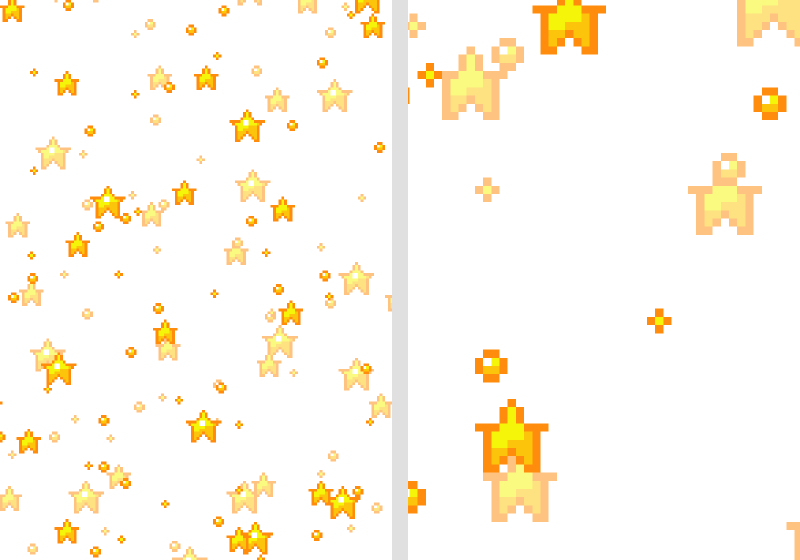
Left, the full canvas; right, a detail of the centre.
Write a WebGL 1 fragment shader that draws this pattern.

```glsl
precision highp float;
// Blocky golden stars, beads and sparkles scattered on white.
// Each kind of sprite lives on its own jittered grid of coarse blocks;
// a pale set of layers is drawn first, a saturated set over it.
uniform vec2 u_resolution;

const vec3 ORANGE = vec3(1.0, 0.55, 0.05);
const vec3 GOLD = vec3(0.99, 0.77, 0.04);
const vec3 YELLOW = vec3(0.96, 0.96, 0.04);
const vec3 WHITE = vec3(1.0);

float hash(vec2 p, float seed) {
  return fract(sin(dot(p, vec2(127.1, 311.7)) + seed * 74.7) * 43758.5453);
}

// Star silhouette; arm is the row of the side tips and scales all the rest.
float starMask(float x, float row, float arm) {
  float halfWidth = row < arm ? floor((row + 1.0) * 0.5)
                              : max(3.0 * arm - 2.0 - row, arm);
  float notch = row - 2.0 * arm;
  bool inside = row >= 0.0 && row < 3.0 * arm
             && abs(x) <= halfWidth && abs(x) >= notch;
  return inside ? 1.0 : 0.0;
}

// Orange rim, yellow lit side, gold shaded side, white glint on large stars.
vec4 star(vec2 d, float arm) {
  float row = floor(1.5 * arm) - d.y;
  float mask = starMask(d.x, row, arm);
  float core = starMask(d.x - 1.0, row, arm) * starMask(d.x + 1.0, row, arm)
             * starMask(d.x, row - 1.0, arm) * starMask(d.x, row + 1.0, arm);
  vec3 color = ORANGE;
  if (core > 0.5) color = row + 0.4 * d.x < 1.6 * arm ? YELLOW : GOLD;
  vec2 glint = abs(vec2(d.x + 0.5, row - arm - 0.5));
  if (arm > 3.5 && max(glint.x, glint.y) < 0.6) color = WHITE;
  return vec4(color, mask);
}

// Four blocks wide with clipped corners and a lit upper left.
vec4 bead(vec2 d) {
  vec2 q = abs(d - 0.5);
  vec3 color = ORANGE;
  if (max(q.x, q.y) < 1.0) {
    color = d.x < 0.5 && d.y > 0.5 ? WHITE : (d.y > 0.5 ? YELLOW : GOLD);
  }
  return vec4(color, max(q.x, q.y) < 2.0 && q.x + q.y < 2.5 ? 1.0 : 0.0);
}

// A five-block plus.
vec4 sparkle(vec2 d) {
  float reach = abs(d.x) + abs(d.y);
  return vec4(reach < 0.5 ? YELLOW : ORANGE, reach < 1.5 ? 1.0 : 0.0);
}

// One scattered layer; kinds are large star, small star, bead, sparkle.
vec4 scatter(vec2 block, float kind, float pitch, float seed) {
  float margin = kind < 1.5 ? 7.0 : 3.0;
  block.x += floor(hash(vec2(3.0, 5.0), seed) * pitch);
  float column = floor((block.x + 0.5) / pitch);
  block.y += floor(hash(vec2(column, 9.0), seed) * pitch);
  vec2 id = vec2(column, floor((block.y + 0.5) / pitch));
  if (hash(id, seed + 2.3) > 0.88) return vec4(0.0);

  vec2 jitter = vec2(hash(id, seed + 0.4), hash(id, seed + 1.7));
  vec2 d = block - id * pitch - floor(margin + jitter * (pitch - 2.0 * margin));
  if (kind < 0.5) return star(d, 4.0);
  if (kind < 1.5) return star(d, 3.0);
  if (kind < 2.5) return bead(d);
  return sparkle(d);
}

vec3 scene(vec2 block) {
  vec3 color = WHITE;
  for (int i = 0; i < 8; i++) {
    float layer = float(i);
    float kind = mod(layer, 4.0);
    bool pale = i < 4;
    float pitch = 34.0;
    if (kind < 0.5) pitch = pale ? 54.0 : 68.0;
    else if (kind < 1.5) pitch = pale ? 46.0 : 54.0;
    vec4 sprite = scatter(block, kind, pitch, layer * 5.3 + 1.0);
    vec3 tint = pale ? mix(sprite.rgb, WHITE, 0.48) : sprite.rgb;
    color = mix(color, tint, sprite.a);
  }
  return color;
}

void main() {
  // Four samples per pixel soften the block edges; 205 blocks fill the height.
  vec3 sum = vec3(0.0);
  for (int i = 0; i < 4; i++) {
    vec2 offset = vec2(mod(float(i), 2.0), floor(float(i) * 0.5)) * 0.5 - 0.25;
    sum += scene(floor((gl_FragCoord.xy + offset) * 205.0 / u_resolution.y));
  }
  gl_FragColor = vec4(sum * 0.25, 1.0);
}
```
